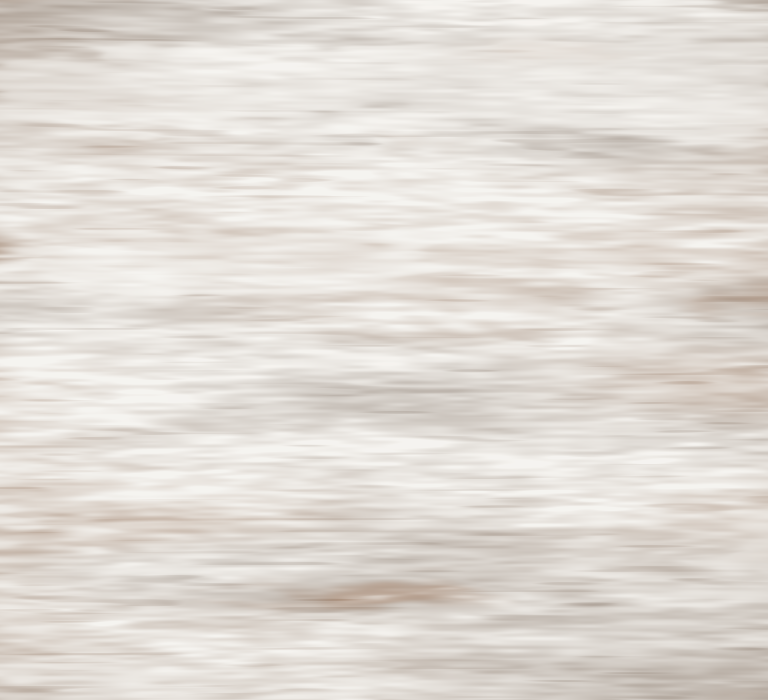
A WebGL 1 fragment shader for this texture:

```glsl
precision highp float;
// Whitewashed wood: long horizontal grain under thin, worn white paint.
// Stretched noise in several sizes makes one tone value, which is darkened
// by stains and hairlines, lightened by paint, then mapped from brown to white.

uniform vec2 u_resolution;

// Colours
const vec3 BARE_WOOD = vec3(0.66, 0.605, 0.555);
const vec3 WHITE_PAINT = vec3(0.945, 0.935, 0.918);
const vec3 ROSY_TINT = vec3(0.03, -0.01, -0.03);
const vec3 GREY_TINT = vec3(-0.012, 0.0, 0.012);

// Grain sizes, as cells per canvas height along x and y
const vec2 BROAD_SIZE = vec2(1.7, 9.0);
const vec2 BAND_SIZE = vec2(4.0, 27.0);
const vec2 STREAK_SIZE = vec2(8.0, 75.0);
const vec2 FIBRE_SIZE = vec2(13.0, 165.0);
const vec2 THREAD_SIZE = vec2(24.0, 225.0);
const vec2 MOTTLE_SIZE = vec2(22.0, 60.0);
const vec2 HAIR_SIZE = vec2(8.0, 170.0);
const vec2 STAIN_SIZE = vec2(2.0, 14.0);
const vec2 PAINT_SIZE = vec2(1.6, 8.0);

// Strengths
const float BASE_TONE = 0.80;
const float BROAD_DEPTH = 0.42;
const float BAND_DEPTH = 0.32;
const float STREAK_DEPTH = 0.27;
const float FIBRE_DEPTH = 0.28;
const float THREAD_DEPTH = 0.22;
const float MOTTLE_DEPTH = 0.13;
const float HAIR_DEPTH = 0.24;
const float STAIN_DEPTH = 0.72;
const float PAINT_COVER = 0.75;
const float VIGNETTE_DEPTH = 0.26;
const float GRAIN_WAVE = 0.009;

float hash(vec2 cell) {
  vec3 h = fract(vec3(cell.xyx) * 0.1031);
  h += dot(h, h.yzx + 33.33);
  return fract((h.x + h.y) * h.z);
}

// One row of smooth noise; each row starts at its own offset
float rowNoise(float x, float row) {
  x += 37.0 * hash(vec2(row, 5.0));
  float cell = floor(x);
  float f = x - cell;
  f = f * f * (3.0 - 2.0 * f);
  return mix(hash(vec2(cell, row)), hash(vec2(cell + 1.0, row)), f);
}

// Blends neighbouring rows, so no cell seams line up vertically
float grain(vec2 p, vec2 size, float seed) {
  p = p * size + vec2(seed * 3.7, seed * 211.0);
  float row = floor(p.y);
  float f = p.y - row;
  f = f * f * (3.0 - 2.0 * f);
  return mix(rowNoise(p.x, row), rowNoise(p.x, row + 1.0), f);
}

void main() {
  vec2 uv = gl_FragCoord.xy / u_resolution;
  vec2 p = gl_FragCoord.xy / u_resolution.y;

  // Gentle bend of the grain
  p.y += GRAIN_WAVE * (grain(p, vec2(1.8, 3.0), 1.0) - 0.5);

  // Grain from broad boards of tone down to single threads
  float broad = grain(p, BROAD_SIZE, 2.0) - 0.5;
  float band = grain(p, BAND_SIZE, 3.0) - 0.5;
  float streak = grain(p, STREAK_SIZE, 4.0) - 0.5;
  float fibre = grain(p, FIBRE_SIZE, 5.0) - 0.5;
  float thread = grain(p, THREAD_SIZE, 10.0) - 0.5;
  float mottle = grain(p, MOTTLE_SIZE, 11.0) - 0.5;
  float fine = FIBRE_DEPTH * fibre + THREAD_DEPTH * thread
             + MOTTLE_DEPTH * mottle;
  float ragged = 0.25 * band + 0.2 * streak + 0.12 * fibre + 0.12 * mottle;
  float tone = BASE_TONE + BROAD_DEPTH * broad + BAND_DEPTH * band
             + STREAK_DEPTH * streak;

  // Brown stains with streaky borders
  float stain = smoothstep(0.62, 0.98, grain(p, STAIN_SIZE, 6.0) + ragged);
  tone -= STAIN_DEPTH * stain;

  // Ragged patches of thicker paint
  float paint = smoothstep(0.58, 0.7, grain(p, PAINT_SIZE, 7.0) + ragged);
  float paintTone = 0.96 + 0.14 * streak + 0.08 * band;
  tone = mix(tone, max(tone, paintTone), PAINT_COVER * paint);

  // Soft limit keeps the fibres visible in the whitest parts
  tone = min(tone, 0.96 + 0.15 * streak);
  tone += fine * (1.0 - 0.45 * paint);

  // Sparse dark hairlines
  float hair = smoothstep(0.72, 0.95, grain(p, HAIR_SIZE, 8.0));
  tone -= HAIR_DEPTH * hair * (1.0 - 0.6 * paint);

  // Duller corners, most of all at the lower edge
  float edge = smoothstep(0.38, 0.8, length(uv - vec2(0.48, 0.54)));
  tone -= VIGNETTE_DEPTH * edge;

  // Colour, with rosy or grey hues where the wood shows through
  tone = clamp(tone, -0.15, 1.06);
  vec3 color = mix(BARE_WOOD, WHITE_PAINT, tone);
  float hue = smoothstep(0.2, 0.7, grain(p, vec2(1.6, 11.0), 9.0));
  hue = max(hue, stain);
  color += mix(GREY_TINT, ROSY_TINT, hue) * (1.0 - tone) * (1.0 - 0.5 * edge);
  gl_FragColor = vec4(color, 1.0);
}
```
